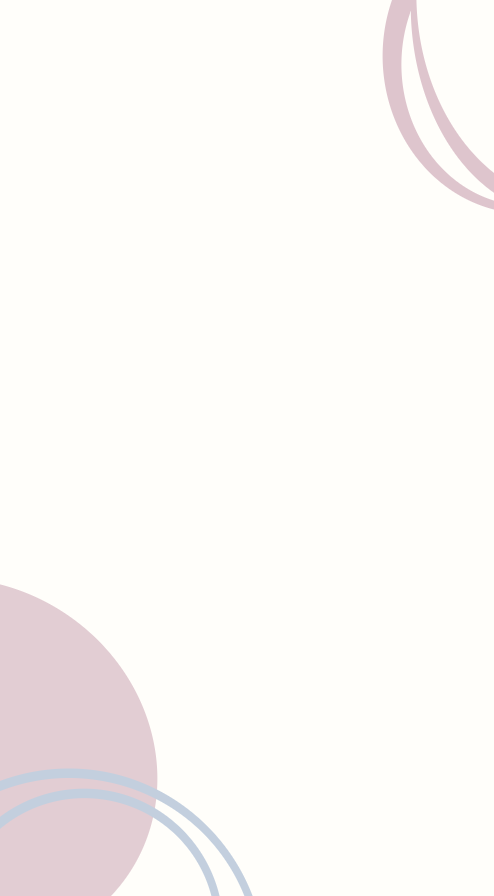
Reproduce this background procedurally as a WebGL 2 fragment shader.

```glsl
#version 300 es
precision highp float;

uniform vec2 u_resolution;
out vec4 fragColor;

const vec3 CREAM = vec3(1.0, 0.998, 0.982);
const vec3 BLUSH = vec3(0.888, 0.802, 0.826);
const vec3 ROSE = vec3(0.872, 0.772, 0.804);
const vec3 POWDER_BLUE = vec3(0.765, 0.812, 0.872);

// Approximate signed distance to an axis-aligned ellipse
float ellipseDistance(vec2 p, vec2 center, vec2 radii) {
    vec2 q = (p - center) / radii;
    float k = length(q);
    return k * (k - 1.0) / max(length(q / radii), 1e-4);
}

float ringDistance(vec2 p, vec2 center, float radius, float halfWidth) {
    return abs(length(p - center) - radius) - halfWidth;
}

// Antialiased coverage of a shape from its signed distance
float coverage(float dist, float pixel) {
    return clamp(0.5 - dist / pixel, 0.0, 1.0);
}

void main() {
    // Canvas height is one unit
    vec2 p = gl_FragCoord.xy / u_resolution.y;
    float pixel = 1.0 / u_resolution.y;
    vec3 color = CREAM;

    // Two crescents that merge near the top edge
    float outerCrescent = max(
        ellipseDistance(p, vec2(0.588, 0.9375), vec2(0.161, 0.176)),
        -ellipseDistance(p, vec2(0.589, 0.928), vec2(0.141, 0.1576)));
    float innerCrescent = max(
        ellipseDistance(p, vec2(0.629, 0.9935), vec2(0.1706, 0.2344)),
        -ellipseDistance(p, vec2(0.647, 1.0065), vec2(0.1823, 0.2344)));
    color = mix(color, ROSE, coverage(min(outerCrescent, innerCrescent), pixel));

    // Slightly sheared blob at the lower left
    vec2 blobCenter = vec2(-0.040, 0.147);
    vec2 sheared = p + vec2(0.08 * (p.y - blobCenter.y), 0.0);
    float blob = ellipseDistance(sheared, blobCenter, vec2(0.215, 0.208));
    color = mix(color, BLUSH, coverage(blob, pixel));

    // Thin arcs that taper towards the right
    float halfWidth = mix(0.0053, 0.0043, smoothstep(0.1, 0.28, p.x));
    float arcs = min(
        ringDistance(p, vec2(0.077, -0.078), 0.215, halfWidth),
        ringDistance(p, vec2(0.094, -0.0365), 0.151, halfWidth));
    color = mix(color, POWDER_BLUE, coverage(arcs, pixel));

    fragColor = vec4(color, 1.0);
}
```
